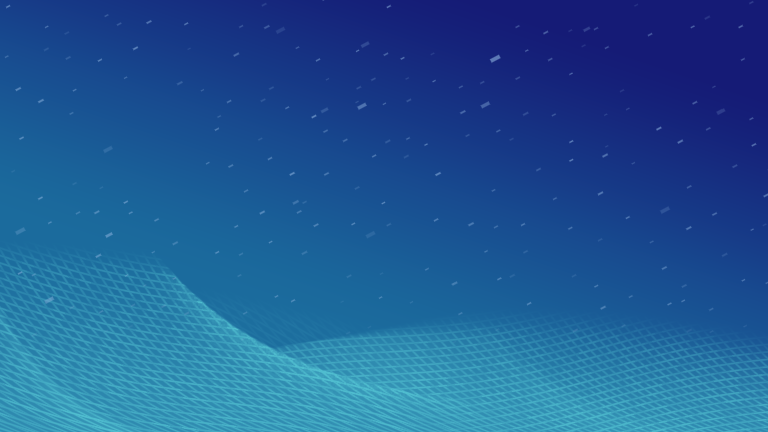
A Shadertoy shader for this background:

```glsl
#define DEEP vec3(0.082, 0.10, 0.46)
#define MID vec3(0.09, 0.265, 0.55)
#define TEAL vec3(0.105, 0.42, 0.615)
#define AQUA vec3(0.31, 0.74, 0.81)
#define DASH_COLOR vec3(0.55, 0.70, 0.87)
#define DASH_ANGLE 0.48
#define MESH_DENSITY 46.0
#define LINE_WIDTH 0.07
#define RIDGE_DECAY 3.3

float hash(vec2 p) {
    return fract(sin(dot(p, vec2(127.1, 311.7))) * 43758.5453);
}

// Antialiased line at the middle of every unit of a smooth coordinate
float gridLine(float coord) {
    float aa = fwidth(coord);
    float dist = abs(fract(coord) - 0.5);
    return smoothstep(LINE_WIDTH + aa, LINE_WIDTH - 0.3 * aa, dist);
}

// Curved net: falling threads crossed by sloping ones, unevenly lit
float net(vec2 p, float slope, float phase) {
    float fall = p.x + log(max(p.y, 0.0) + 0.12) / RIDGE_DECAY;
    float across = p.y + slope * p.x + 0.018 * sin(6.0 * p.x + phase);
    vec2 thread = vec2(fall, across * 1.25) * MESH_DENSITY;
    float a = gridLine(thread.x);
    float b = gridLine(thread.y);
    float weave = mix(0.65, 1.15, hash(floor(thread)));
    return max(0.85 * a, b) * weave;
}

// Height of a fold that falls away exponentially from x0
float fold(float x, float x0, float base, float rise, float decay) {
    return base + rise * exp(-decay * (x - x0));
}

// Soft light on a fold, sharp above and fading below
float foldGlow(float depth, float above, float below) {
    return smoothstep(-above, above, depth) * exp(-max(depth, 0.0) / below);
}

// One layer of slanted flakes scattered over a jittered grid
float dashes(vec2 p, float cell, vec2 halfSize, float density, float seed) {
    vec2 id = floor(p / cell);
    vec2 jitter = vec2(hash(id + seed), hash(id + seed + 17.3));
    vec2 q = p - (id + mix(vec2(0.15), vec2(0.85), jitter)) * cell;
    float c = cos(DASH_ANGLE), s = sin(DASH_ANGLE);
    q = vec2(c * q.x + s * q.y, c * q.y - s * q.x);
    vec2 size = halfSize * mix(0.6, 1.15, hash(id + seed + 5.1));
    vec2 d = abs(q) - size;
    float dist = max(d.x, d.y);
    float aa = 0.8 / iResolution.y;
    float on = step(hash(id + seed + 9.7), density);
    float strength = mix(0.15, 0.6, hash(id + seed + 31.9));
    return on * strength * smoothstep(aa, -aa, dist);
}

void mainImage(out vec4 fragColor, in vec2 fragCoord) {
    vec2 uv = fragCoord / iResolution.xy;
    vec2 p = vec2(uv.x * 16.0 / 9.0, uv.y);

    // Diagonal sky, darkest at the upper right
    float t = clamp(0.41 - 0.68 * uv.x + 1.15 * (1.0 - uv.y), 0.0, 1.0);
    vec3 col = mix(mix(DEEP, MID, smoothstep(-0.08, 0.58, t)), TEAL,
                   smoothstep(0.35, 1.0, t));

    // Faint far net behind the main fold
    float farTop = 0.34 - 0.22 * (p.x - 0.5);
    float farMask = smoothstep(0.0, 0.06, farTop - p.y)
                  * smoothstep(0.40, 0.52, p.x) * smoothstep(1.0, 0.7, p.x);
    col = mix(col, AQUA, farMask * (0.03 + 0.09 * net(p, 0.45, 2.0)));

    // Right sheet
    float lift = smoothstep(0.26, 0.0, p.y);
    float rightTop = 0.248 - 0.17 * (p.x - 1.2) * (p.x - 1.2);
    float softness = mix(0.004, 0.045, smoothstep(0.75, 1.2, p.x));
    float rightMask = smoothstep(-softness, softness, rightTop - p.y);
    vec2 shine = (p - vec2(0.90, 0.15)) * vec2(1.0, 1.6);
    float rightGlow = 0.24 * exp(-14.0 * dot(shine, shine));
    float lowFold = fold(p.x, 1.25, -0.05, 0.17, 4.0);
    rightGlow += 0.18 * foldGlow(lowFold - p.y, 0.04, 0.06) * smoothstep(1.0, 1.3, p.x);
    float rightNet = net(p, -0.16, 1.0) * (0.30 + 0.14 * lift);
    float right = rightMask * (0.03 + 0.34 * lift + rightGlow + rightNet);

    // Left sheet with its bright, grainy falling edge
    float ridge = fold(p.x, 0.37, 0.04, 0.363, RIDGE_DECAY);
    float leftTop = 0.433 - 0.08 * p.x;
    float leftMask = smoothstep(-0.004, 0.004, ridge - p.y)
                   * smoothstep(-0.02, 0.05, leftTop - p.y)
                   * smoothstep(1.30, 0.85, p.x);
    float leftLift = smoothstep(0.43, 0.0, p.y);
    float grain = mix(0.75, 1.2, hash(floor(p * 240.0)));
    float ridgeGlow = 0.50 * grain * foldGlow(ridge - p.y, 0.005, 0.035)
                    * smoothstep(0.42, 0.28, p.y) * smoothstep(1.3, 0.7, p.x);
    float innerFold = fold(p.x, 0.0, -0.05, 0.332, 5.8);
    float innerGlow = 0.26 * foldGlow(innerFold - p.y, 0.012, 0.04);
    float leftNet = net(p, 0.22, 0.0) * (0.34 + 0.12 * leftLift);
    float left = 0.02 + 0.36 * leftLift + ridgeGlow + innerGlow + leftNet;

    // The left sheet hides the right one where they overlap
    float light = mix(right, left, leftMask);
    col = mix(col, AQUA, clamp(light, 0.0, 1.0));

    // Drifting flakes, thinning out over the nets
    float flakes = dashes(p, 0.065, vec2(0.0058, 0.0020), 0.6, 3.0);
    flakes = max(flakes, dashes(p, 0.20, vec2(0.0105, 0.0040), 0.45, 41.0));
    flakes *= smoothstep(0.15, 0.35, p.y);
    col = mix(col, DASH_COLOR, flakes);

    fragColor = vec4(col, 1.0);
}
```
